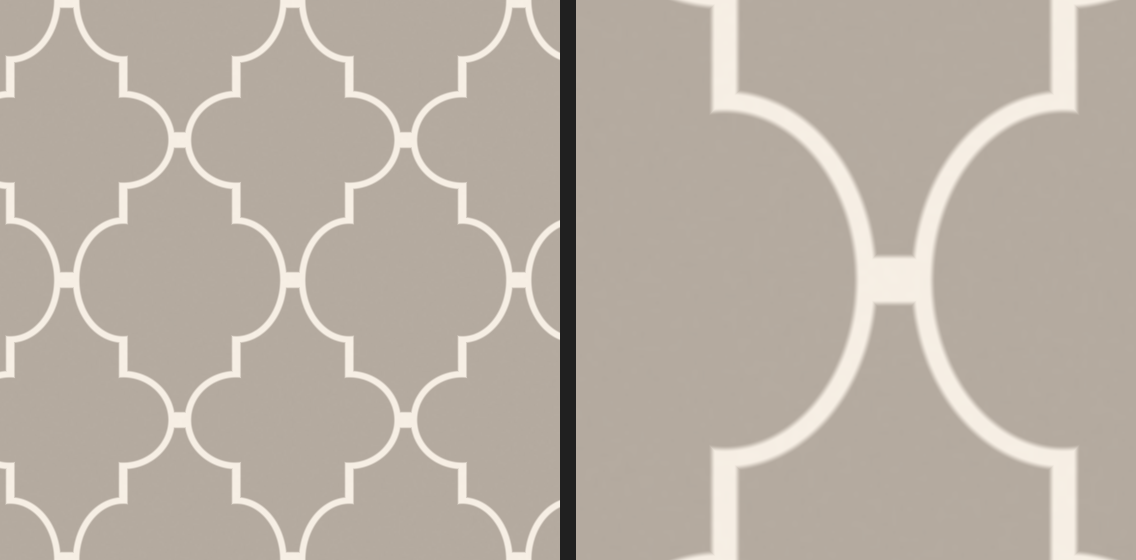
Left, the full canvas; right, a detail of the centre.
This pattern is drawn by a Shadertoy shader. Its source:

```glsl
#define PERIOD vec2(0.4036, 0.5)
#define ORIGIN vec2(0.5228, 0.5)
#define LARGE_ARC vec2(0.0842, 0.1064)
#define SMALL_ARC vec2(0.0864, 0.0820)
#define LINE_HALF 0.0058
#define POST_HALF 0.0076
#define TIE_HALF 0.0140
#define SOFTNESS 0.0022
#define GRAIN 0.006
#define GROUND vec3(0.706, 0.667, 0.624)
#define CREAM vec3(0.965, 0.935, 0.895)

const float POST_X = PERIOD.x * 0.25;

float hash(vec2 p) {
    vec3 h = fract(p.xyx * 0.1031);
    h += dot(h, h.yzx + 33.33);
    return fract((h.x + h.y) * h.z);
}

float valueNoise(vec2 p) {
    vec2 cell = floor(p), f = fract(p);
    f *= f * (3.0 - 2.0 * f);
    return mix(mix(hash(cell), hash(cell + vec2(1, 0)), f.x),
               mix(hash(cell + vec2(0, 1)), hash(cell + vec2(1, 1)), f.x), f.y);
}

float box(vec2 p, vec2 halfSize) {
    vec2 d = abs(p) - halfSize;
    return length(max(d, 0.0)) + min(max(d.x, d.y), 0.0);
}

// First-order distance to an ellipse outline
float ellipse(vec2 p, vec2 radii) {
    float f = length(p / radii);
    return f * (f - 1.0) / length(p / (radii * radii));
}

// Facing pair of arcs with a short tie; q is folded into one quadrant
float joint(vec2 q, vec2 radii) {
    vec2 fromCentre = vec2(q.x - POST_X, q.y + 1e-4);
    float arc = abs(ellipse(fromCentre, radii)) - LINE_HALF;
    arc = max(arc, fromCentre.x - POST_HALF);
    float tie = box(q, vec2(POST_X - radii.x, TIE_HALF));
    return min(arc, tie);
}

float trellis(vec2 p) {
    // Mirror-fold so one corner is a large joint, the opposite a small one
    vec2 q = abs(p - PERIOD * round(p / PERIOD));
    float d = min(joint(q, LARGE_ARC), joint(PERIOD * 0.5 - q, SMALL_ARC));

    // Upright post linking the ends of the two arcs
    float low = LARGE_ARC.y, high = PERIOD.y * 0.5 - SMALL_ARC.y;
    vec2 postCentre = vec2(POST_X, 0.5 * (low + high));
    vec2 postSize = vec2(POST_HALF, 0.5 * (high - low) + LINE_HALF);
    return min(d, box(q - postCentre, postSize));
}

void mainImage(out vec4 fragColor, in vec2 fragCoord) {
    vec2 uv = fragCoord / iResolution.y;
    float edge = max(SOFTNESS, 0.75 / iResolution.y);
    float ink = 1.0 - smoothstep(-edge, edge, trellis(uv - ORIGIN));

    // Faint mottling of the surface
    float grain = (valueNoise(uv * 220.0) - 0.5) * GRAIN;
    fragColor = vec4(mix(GROUND, CREAM, ink) + grain, 1.0);
}
```
